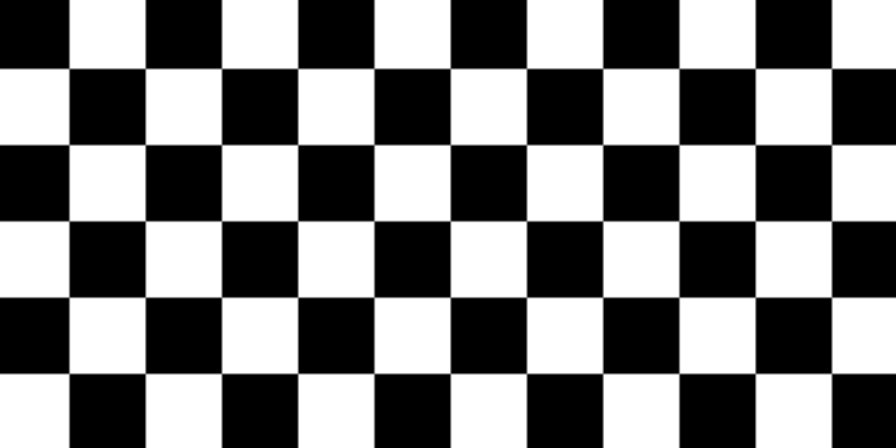
Reproduce this pattern procedurally as a Shadertoy shader.

```glsl
// A black and white checkerboard whose outer cells are cropped by the canvas.
// Each axis gives a signed distance to its nearest grid line; the product of
// the two softened signs picks the colour of the cell.

#define CELL_SIZE 0.1702                // side of a square, in canvas heights
#define GRID_ORIGIN vec2(0.1551, 0.1654) // lowest left inner grid crossing
#define EDGE_SOFTNESS 0.0028            // half width of the grey edge
#define DARK vec3(0.0)
#define LIGHT vec3(1.0)

// Signed distance to the nearest grid line, alternating in sign per cell.
vec2 alternatingDistance(vec2 p) {
    vec2 cell = (p - GRID_ORIGIN) / CELL_SIZE;
    return (0.5 - abs(mod(cell + 0.5, 2.0) - 1.0)) * CELL_SIZE;
}

void mainImage(out vec4 fragColor, in vec2 fragCoord) {
    vec2 p = fragCoord / iResolution.y;

    // Soft signs, never sharper than one pixel
    float halfWidth = max(EDGE_SOFTNESS, 0.5 / iResolution.y);
    vec2 side = clamp(alternatingDistance(p) / halfWidth, -1.0, 1.0);

    // Equal signs are light, opposite signs are dark
    float lightness = 0.5 + 0.5 * side.x * side.y;
    fragColor = vec4(mix(DARK, LIGHT, lightness), 1.0);
}
```
